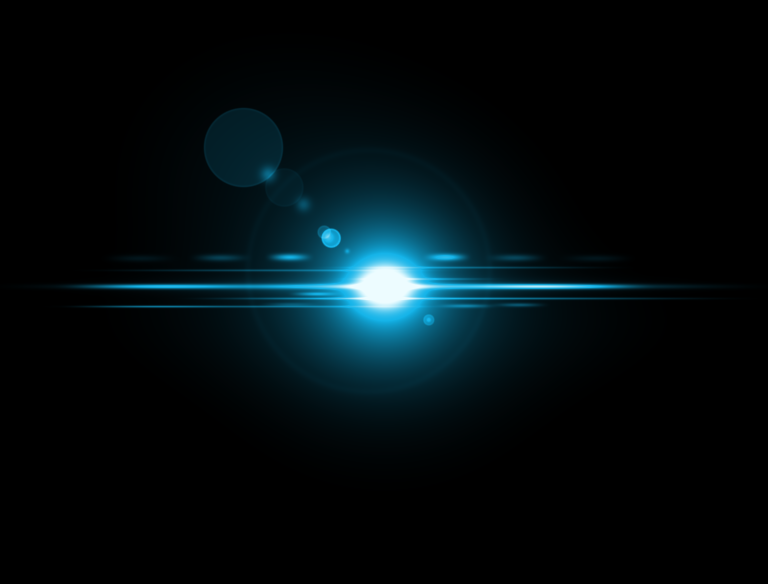
A Shadertoy shader for this background:

```glsl
const vec3 CYAN = vec3(0.07, 0.70, 0.91);
const vec3 HOT = vec3(0.93, 0.99, 1.0);

// Thin streaks: centre x, centre y, half length, strength
const vec4 STREAKS[7] = vec4[7](
    vec4(-0.19, 0.0370, 0.36, 0.30),
    vec4( 0.14, 0.0418, 0.30, 0.30),
    vec4( 0.06, 0.0222, 0.16, 0.35),
    vec4( 0.14, -0.0112, 0.52, 0.55),
    vec4(-0.12, -0.0112, 0.24, 0.20),
    vec4(-0.22, -0.0250, 0.38, 0.38),
    vec4(-0.40, -0.0250, 0.16, 0.40));

// Short soft dashes under the main beam, same layout
const vec4 DASHES[4] = vec4[4](
    vec4(-0.118, -0.0035, 0.050, 0.50),
    vec4(-0.162, -0.0215, 0.060, 0.22),
    vec4( 0.142, -0.0240, 0.060, 0.40),
    vec4( 0.232, -0.0222, 0.055, 0.35));

// Lens discs: centre x, centre y, radius, strength
const vec4 DISCS[5] = vec4[5](
    vec4(-0.2406, 0.2474, 0.0680, 0.130),
    vec4(-0.1706, 0.1790, 0.0330, 0.045),
    vec4(-0.1024, 0.1024, 0.0115, 0.180),
    vec4(-0.0904, 0.0922, 0.0165, 0.420),
    vec4( 0.0768, -0.0478, 0.0095, 0.170));

// Soft lens spots, same layout
const vec4 SPOTS[5] = vec4[5](
    vec4(-0.1980, 0.2014, 0.0130, 0.38),
    vec4(-0.1380, 0.1500, 0.0120, 0.28),
    vec4(-0.0630, 0.0700, 0.0040, 0.30),
    vec4(-0.0956, 0.0939, 0.0080, 0.50),
    vec4( 0.0768, -0.0478, 0.0040, 0.30));

float blob(vec2 p, vec2 centre, vec2 radii) {
    vec2 d = (p - centre) / radii;
    return exp(-dot(d, d));
}

float streak(vec2 p, vec2 centre, float halfLength, float thickness) {
    vec2 d = abs(p - centre) / vec2(halfLength, thickness);
    return exp(-d.y * d.y) * (1.0 - smoothstep(0.0, 1.0, d.x));
}

float ring(vec2 p, vec2 centre, float radius, float width) {
    float d = (length(p - centre) - radius) / width;
    return exp(-d * d);
}

float disc(vec2 p, vec2 centre, float radius, float soft) {
    float body = 1.0 - smoothstep(-soft, soft, length(p - centre) - radius);
    return body + 0.35 * ring(p, centre, radius - soft, soft);
}

float lensGhosts(vec2 p, float soft) {
    float light = 0.025 * ring(p, vec2(-0.026, 0.036), 0.207, 0.006);
    for (int i = 0; i < DISCS.length(); i++) {
        light += DISCS[i].w * disc(p, DISCS[i].xy, DISCS[i].z, soft);
    }
    for (int i = 0; i < SPOTS.length(); i++) {
        light += SPOTS[i].w * blob(p, SPOTS[i].xy, vec2(SPOTS[i].z));
    }
    return light;
}

float beams(vec2 p, vec2 core) {
    // Main beam with a brighter stretch on each side
    float light = 0.75 * streak(p, vec2(0.0, core.y), 0.70, 0.0042);
    light += 0.75 * streak(p, vec2(-0.39, core.y), 0.18, 0.0036);
    light += 1.10 * streak(p, vec2(0.28, core.y), 0.19, 0.0038);
    light += 0.16 * streak(p, vec2(0.0, core.y), 0.60, 0.0120);

    for (int i = 0; i < STREAKS.length(); i++) {
        light += STREAKS[i].w * streak(p, STREAKS[i].xy, STREAKS[i].z, 0.0019);
    }
    for (int i = 0; i < DASHES.length(); i++) {
        light += DASHES[i].w * streak(p, DASHES[i].xy, DASHES[i].z, 0.0032);
    }

    // Mirrored upper dashes, fading outward
    vec2 mirrored = vec2(abs(p.x + 0.027), p.y);
    for (int i = 0; i < 3; i++) {
        float k = float(i);
        vec2 centre = vec2(0.135 + 0.108 * k + 0.01 * k * k, 0.0595 - 0.001 * k);
        light += 0.75 * pow(0.38, k) * streak(mirrored, centre, 0.045 + 0.014 * k, 0.0055);
    }
    return light;
}

float glow(vec2 p, vec2 core) {
    float light = 1.9 * exp(-length(p - core) / 0.077);
    light += 1.6 * blob(p, core, vec2(0.047, 0.032));
    light += 0.055 * blob(p, vec2(-0.20, 0.20), vec2(0.24, 0.22));
    light += 0.070 * blob(p, vec2(0.03, -0.05), vec2(0.38, 0.11));
    return max(light - 0.018, 0.0);
}

void mainImage(out vec4 fragColor, in vec2 fragCoord) {
    vec2 p = (fragCoord - 0.5 * iResolution.xy) / iResolution.y;
    float pixel = 1.0 / iResolution.y;
    vec2 core = vec2(0.002, 0.0094);

    float light = glow(p, core) + beams(p, core) + lensGhosts(p, max(pixel, 0.0015));

    // Cyan up to full strength, then towards white
    vec3 color = mix(CYAN * min(light, 1.0), HOT, smoothstep(0.9, 2.2, light));
    fragColor = vec4(color, 1.0);
}
```
